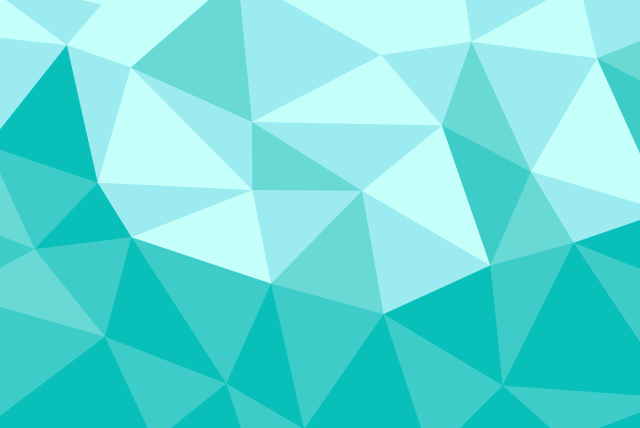
Write a Shadertoy shader that draws this background.

```glsl
// Low-poly mosaic of flat turquoise triangles, pale at the top and deep at the bottom.
#define ROW_STEP vec2(0.292, -0.067) // mesh edge along a row, in canvas heights
#define RISE_STEP vec2(0.167, 0.186) // mesh edge from one row to the next
#define JITTER 0.092     // vertex displacement; above 0.109 the mesh may fold
#define SEED 5.2         // selects another arrangement
#define TONE_SPREAD 0.60 // how far tones stray from the gradient
#define SIDE_SHADE 0.35  // darkening towards the left and right sides
#define DEEP_LIMIT 0.37  // upright triangles below this tone are deep
#define PALE_LIMIT 0.69  // upright triangles above this tone are pale
#define SKY_LIMIT 0.48   // inverted triangles above this tone are sky
#define GLOW_LIMIT 1.04  // inverted triangles above this tone are pale

const vec3 DEEP = vec3(0.03, 0.75, 0.725);
const vec3 TEAL = vec3(0.24, 0.80, 0.785);
const vec3 AQUA = vec3(0.41, 0.85, 0.84);
const vec3 SKY  = vec3(0.61, 0.92, 0.94);
const vec3 PALE = vec3(0.77, 1.00, 0.98);
const float TAU = 6.28319;

vec2 hash22(vec2 p) {
    vec3 q = fract(vec3(p.xyx) * vec3(0.1031, 0.1030, 0.0973) + SEED * 0.137);
    q += dot(q, q.yzx + 33.33);
    return fract((q.xx + q.yz) * q.zy);
}

// Vertex of the slanted mesh, moved to a random place in a disc around its node.
vec2 meshVertex(vec2 id) {
    vec2 h = hash22(id + 20.0);
    vec2 offset = JITTER * sqrt(h.x) * vec2(cos(TAU * h.y), sin(TAU * h.y));
    return id.x * ROW_STEP + id.y * RISE_STEP + offset;
}

// Signed distance to the line a-b, positive on its left.
float edgeDistance(vec2 p, vec2 a, vec2 b) {
    vec2 e = b - a, q = p - a;
    return (e.x * q.y - e.y * q.x) / length(e);
}

// Smooth coverage of a counter-clockwise triangle.
float triangleCoverage(vec2 p, vec2 a, vec2 b, vec2 c) {
    float d = min(edgeDistance(p, a, b), min(edgeDistance(p, b, c), edgeDistance(p, c, a)));
    return clamp(d * iResolution.y + 0.5, 0.0, 1.0);
}

// Tone from the position of the triangle plus an evenly spread variation.
float triangleTone(vec2 center, vec2 id, float shift) {
    float variation = fract(id.x * 0.618 + id.y * 0.371 + shift + SEED) - 0.5;
    float halfWidth = 0.5 * iResolution.x / iResolution.y;
    float side = abs(center.x - halfWidth) - 0.5 * halfWidth;
    return center.y - SIDE_SHADE * side + TONE_SPREAD * variation;
}

// The two orientations draw on separate colours, so neighbours differ.
vec3 uprightColor(float tone) {
    return tone < DEEP_LIMIT ? DEEP : tone < PALE_LIMIT ? AQUA : PALE;
}

vec3 invertedColor(float tone) {
    return tone < SKY_LIMIT ? TEAL : tone < GLOW_LIMIT ? SKY : PALE;
}

void mainImage(out vec4 fragColor, in vec2 fragCoord) {
    vec2 p = fragCoord / iResolution.y;
    vec2 cell = floor(inverse(mat2(ROW_STEP, RISE_STEP)) * p);
    vec4 sum = vec4(0.0);

    // Blend the triangles of all cells that can reach this point.
    for (int j = -1; j <= 1; j++) {
        for (int i = -1; i <= 1; i++) {
            vec2 id = cell + vec2(i, j);
            vec2 a = meshVertex(id);
            vec2 b = meshVertex(id + vec2(1.0, 0.0));
            vec2 c = meshVertex(id + vec2(0.0, 1.0));
            vec2 d = meshVertex(id + vec2(1.0, 1.0));

            // The diagonal b-c splits the cell into two triangles.
            float upright = triangleCoverage(p, a, b, c);
            float inverted = triangleCoverage(p, b, d, c);
            float upTone = triangleTone((a + b + c) / 3.0, id, 0.0);
            float downTone = triangleTone((b + d + c) / 3.0, id, 0.43);

            sum += upright * vec4(uprightColor(upTone), 1.0);
            sum += inverted * vec4(invertedColor(downTone), 1.0);
        }
    }
    fragColor = vec4(sum.rgb / max(sum.a, 0.001), 1.0);
}
```
